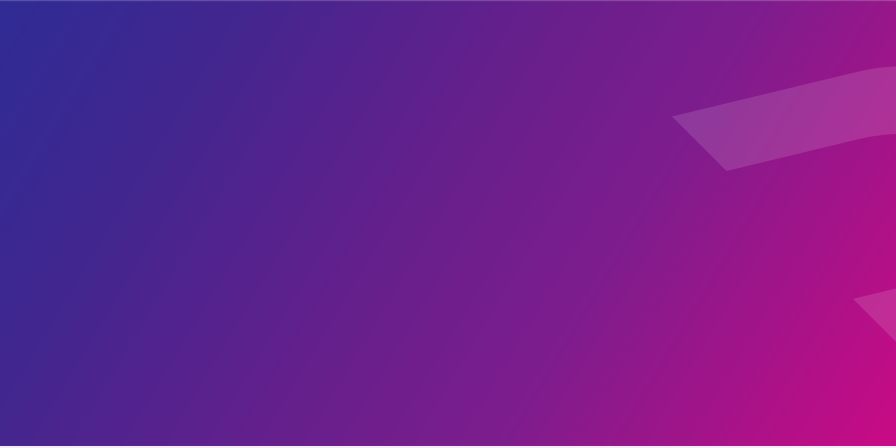
This background is drawn by a Shadertoy shader. Its source:

```glsl
// A diagonal indigo-to-magenta gradient with two faint angled ribbons at the
// right and thin pale trims. The gradient is a chain of linear colour stops;
// each ribbon is a sloped band with a rounded bend and a 45 degree cut.

// Canvas space is 2 units wide and 1 unit high
const vec2 CANVAS = vec2(2.0, 1.0);

// Gradient stops and lean of the colour bands
const vec3 INDIGO  = vec3(0.185, 0.170, 0.585);
const vec3 VIOLET  = vec3(0.255, 0.150, 0.560);
const vec3 PURPLE  = vec3(0.390, 0.125, 0.550);
const vec3 PLUM    = vec3(0.495, 0.112, 0.552);
const vec3 MAGENTA = vec3(0.790, 0.040, 0.520);
const float LEAN = 0.6;

// Ribbons
const int RIBBON_COUNT = 2;
const vec2 FIRST_TIP = vec2(1.500, 0.740);
const vec2 TIP_STEP = vec2(0.404, -0.407);
const float RIBBON_SLOPE = 0.241;
const float RIBBON_CAP = 0.112;
const float RIBBON_DEPTH = 0.151;
const float BEND_ROUNDING = 0.012;
const float RIBBON_OPACITY = 0.125;

// Trims along the bottom and top edges
const vec3 TRIM_COLOR = vec3(0.96, 0.93, 0.97);
const float BOTTOM_TRIM = 0.0045;
const float TOP_TRIM = 0.0026;
const float TOP_TRIM_OPACITY = 0.2;

float ramp(float a, float b, float t) {
    return clamp((t - a) / (b - a), 0.0, 1.0);
}

float smoothMin(float a, float b, float k) {
    float h = max(k - abs(a - b), 0.0) / k;
    return min(a, b) - 0.25 * h * h * k;
}

vec3 gradient(vec2 p) {
    float t = (p.x + LEAN * (1.0 - p.y)) / (CANVAS.x + LEAN);
    vec3 color = mix(INDIGO, VIOLET, ramp(0.0, 0.20, t));
    color = mix(color, PURPLE, ramp(0.20, 0.45, t));
    color = mix(color, PLUM, ramp(0.45, 0.66, t));
    return mix(color, MAGENTA, ramp(0.66, 1.0, t));
}

// Signed distance to a ribbon whose left tip is at the origin
float ribbonDistance(vec2 q) {
    float top = smoothMin(RIBBON_SLOPE * q.x, RIBBON_CAP, BEND_ROUNDING);
    float band = abs(q.y - top + 0.5 * RIBBON_DEPTH) - 0.5 * RIBBON_DEPTH;
    band /= length(vec2(1.0, RIBBON_SLOPE));
    float cut = -(q.x + q.y) * inversesqrt(2.0);
    return max(band, cut);
}

// Antialiased coverage of the region where distance is negative
float coverage(float dist, float pixel) {
    return clamp(0.5 - dist / pixel, 0.0, 1.0);
}

void mainImage(out vec4 fragColor, in vec2 fragCoord) {
    vec2 p = fragCoord / iResolution.xy * CANVAS;
    float pixel = 1.0 / iResolution.y;
    vec3 color = gradient(p);

    // Translucent ribbons
    for (int i = 0; i < RIBBON_COUNT; i++) {
        vec2 tip = FIRST_TIP + float(i) * TIP_STEP;
        float mask = coverage(ribbonDistance(p - tip), pixel);
        color = mix(color, vec3(1.0), RIBBON_OPACITY * mask);
    }

    // Edge trims
    float bottom = coverage(p.y - BOTTOM_TRIM, pixel);
    float top = coverage(1.0 - p.y - TOP_TRIM, pixel);
    color = mix(color, TRIM_COLOR, bottom);
    color = mix(color, TRIM_COLOR, TOP_TRIM_OPACITY * top);

    fragColor = vec4(color, 1.0);
}
```
